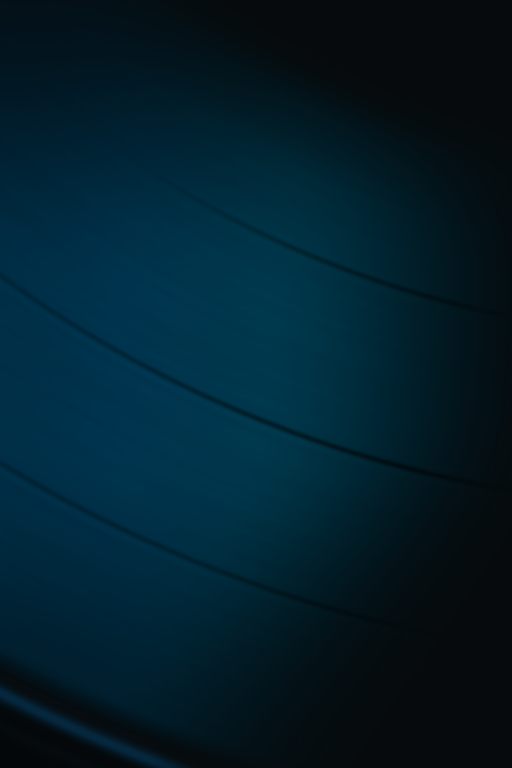
A Shadertoy shader for this background:

```glsl
// A dim blue grooved disc seen close up: concentric arcs around a far centre.
// A soft light field is the product of directional fades; grooves and the
// outer rim are Gaussian profiles of the radius, with faint streak noise.

const vec2 DISC_CENTRE = vec2(1.383, 2.855);   // in canvas widths
const float LABEL_RADIUS = 1.70;
const float RIM_RADIUS = 3.041;
const vec3 GROOVE_RADII = vec3(2.010, 2.344, 2.648);
const float GROOVE_WIDTH = 0.0040;
const float STREAK_STRENGTH = 0.05;

const vec3 LIT_BLUE = vec3(0.0, 0.204, 0.310);
const vec3 LIT_TEAL = vec3(0.0, 0.219, 0.298);
const vec3 SHADOW = vec3(0.026, 0.040, 0.048);
const vec3 RIM_BLUE = vec3(0.0, 0.120, 0.200);

float hash(vec2 p) {
    p = fract(p * vec2(0.1031, 0.1137));
    p += dot(p, p.yx + 33.33);
    return fract((p.x + p.y) * p.x * 7.31);
}

float valueNoise(vec2 p) {
    vec2 cell = floor(p), f = fract(p);
    f = f * f * (3.0 - 2.0 * f);
    float low = mix(hash(cell), hash(cell + vec2(1, 0)), f.x);
    float high = mix(hash(cell + vec2(0, 1)), hash(cell + vec2(1, 1)), f.x);
    return mix(low, high, f.y);
}

float bell(float x, float width) {
    return exp(-x * x / (2.0 * width * width));
}

// Brightness of the light resting on the disc, 0 to 1
float lightField(vec2 p, float radius) {
    // The right-hand shadow leans inwards towards the bottom
    float d = 0.6 - p.y;
    float shadowX = 0.85 - 0.34 * (d + sqrt(d * d + 0.02));
    float right = 1.0 - smoothstep(shadowX - 0.33, shadowX + 0.30, p.x);
    float top = mix(1.0, 0.20, smoothstep(0.90, 1.60, p.y));
    float bottom = mix(0.55, 1.0, smoothstep(0.05, 0.66, p.y));
    float left = mix(0.90, 1.0, smoothstep(0.0, 0.30, p.x));
    float label = smoothstep(LABEL_RADIUS - 0.06, LABEL_RADIUS + 0.06, radius);
    label *= mix(0.65, 1.0, smoothstep(LABEL_RADIUS, LABEL_RADIUS + 0.2, radius));
    float rimShade = 1.0 - 0.9 * smoothstep(2.955, 3.01, radius);
    return right * top * bottom * left * label * rimShade;
}

// Multiplier for the dark grooves, which sink into the shadow on the right
float grooves(vec2 p, float radius) {
    float across = smoothstep(0.0, 0.75, p.x);
    vec3 depth = vec3(0.42 * smoothstep(0.2, 0.75, p.x),
                      mix(0.22, 0.55, across),
                      mix(0.24, 0.36, across));
    vec3 fade = 1.0 - smoothstep(vec3(0.80, 0.78, 0.60),
                                 vec3(1.10, 1.08, 0.92), vec3(p.x));
    float shade = 1.0;
    for (int i = 0; i < 3; i++) {
        float offset = radius - GROOVE_RADII[i];
        float strength = depth[i] * fade[i];
        shade *= 1.0 - strength * bell(offset, GROOVE_WIDTH);
        shade += 0.10 * strength * bell(offset - 0.012, 0.004);
    }
    return shade;
}

void mainImage(out vec4 fragColor, in vec2 fragCoord) {
    vec2 p = fragCoord / iResolution.x;
    vec2 ray = p - DISC_CENTRE;
    float radius = length(ray);
    float angle = atan(ray.x, -ray.y);

    // Lit surface with fine streaks running along the arcs
    float light = lightField(p, radius);
    float streak = valueNoise(vec2(angle * 6.0 + 20.0, radius * 95.0)) - 0.5;
    light *= 1.0 + STREAK_STRENGTH * streak;
    vec3 lit = mix(LIT_BLUE, LIT_TEAL, smoothstep(0.15, 0.60, p.x));
    vec3 color = lit * light + SHADOW * pow(max(1.0 - light, 0.0), 3.0);
    color *= grooves(p, radius);

    // Dark ground past the disc, then the glowing rim and its echo
    color *= mix(1.0, 0.65, smoothstep(3.01, 3.08, radius));
    float rimFade = 1.0 - smoothstep(0.28, 0.46, p.x);
    float rim = bell(radius - RIM_RADIUS, 0.010);
    float echo = 0.10 * bell(radius - RIM_RADIUS - 0.057, 0.008);
    color += RIM_BLUE * rimFade * (rim + echo);

    fragColor = vec4(color, 1.0);
}
```
